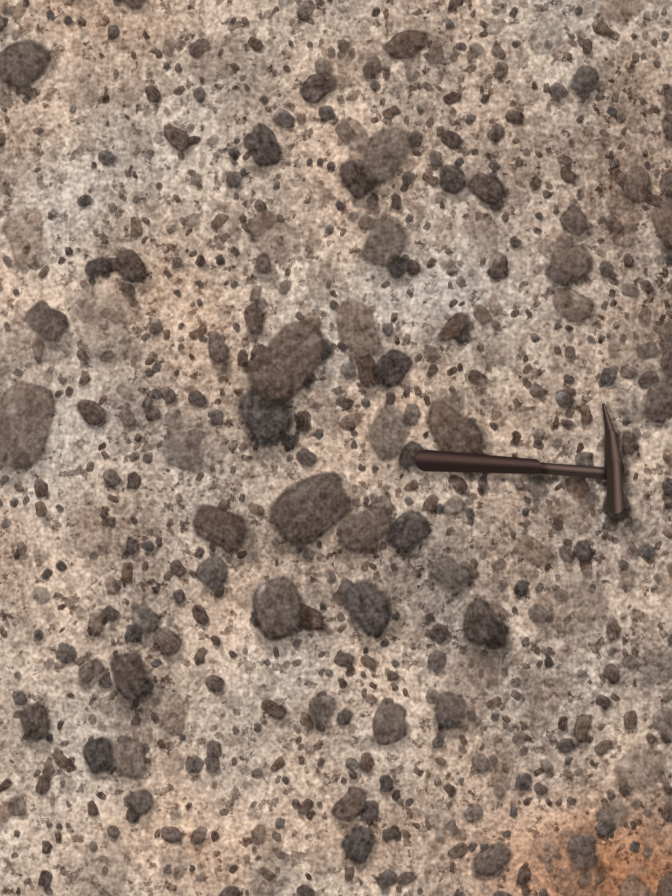
This texture is drawn by a WebGL 1 fragment shader. Its source:

```glsl
precision highp float;
// Weathered conglomerate rock face with embedded cobbles and a hammer for scale.
uniform vec2 u_resolution;

vec2 hash2(vec2 p) {
  vec2 q = vec2(dot(p, vec2(127.1, 311.7)), dot(p, vec2(269.5, 183.3)));
  return fract(sin(q) * 43758.5453);
}

// Gradient noise, roughly -0.7 to 0.7
float noise(vec2 p) {
  vec2 i = floor(p), f = fract(p);
  vec2 u = f * f * f * (f * (f * 6.0 - 15.0) + 10.0);
  float a = dot(hash2(i) * 2.0 - 1.0, f);
  float b = dot(hash2(i + vec2(1, 0)) * 2.0 - 1.0, f - vec2(1, 0));
  float c = dot(hash2(i + vec2(0, 1)) * 2.0 - 1.0, f - vec2(0, 1));
  float d = dot(hash2(i + 1.0) * 2.0 - 1.0, f - 1.0);
  return mix(mix(a, b, u.x), mix(c, d, u.x), u.y);
}

float fbm(vec2 p) {
  float sum = 0.0, amp = 1.0;
  for (int i = 0; i < 4; i++) {
    sum += amp * noise(p);
    p = mat2(1.6, 1.2, -1.2, 1.6) * p + 7.3;
    amp *= 0.6;
  }
  return sum;
}

// Pale cemented sand with darker stains and specks
vec3 matrixColor(vec2 p, float grit) {
  float stain = fbm(p * vec2(7.0, 5.0) + 3.0);
  float tone = 0.75 + 0.42 * grit + 0.36 * stain;
  tone -= 0.40 * smoothstep(0.16, 0.42, fbm(p * 42.0 + 11.0));
  tone -= 0.18 * smoothstep(0.4, 1.1, p.x) * (0.5 + noise(p * 9.0));
  vec3 color = mix(vec3(0.29, 0.23, 0.20), vec3(0.89, 0.80, 0.72), clamp(tone, 0.0, 1.1));
  color += vec3(0.07, 0.0, -0.05) * noise(p * 5.0 + 20.0);
  float rust = smoothstep(0.35, 0.0, length((p - vec2(0.93, 0.03)) * vec2(1.0, 2.2)));
  return mix(color, color * vec3(0.92, 0.73, 0.60), rust);
}

// One size class of rounded stones, jittered within square cells
vec3 addStones(vec3 color, vec2 p, float scale, float density, float grit) {
  vec2 q = p * scale + scale * 1.37;
  vec2 wobble = vec2(noise(q * 2.3), noise(q * 2.3 + 31.0));
  float soft = 1.2 * scale / u_resolution.x + 0.025;
  for (int j = -1; j <= 1; j++) {
    for (int i = -1; i <= 1; i++) {
      vec2 id = floor(q) + vec2(i, j);
      vec2 pick = hash2(id + scale), look = hash2(id + 53.7), form = hash2(id + 91.3);
      float crowd = density * (0.7 + 0.6 * id.x / scale - 0.82);
      if (pick.x > max(crowd, density * 0.55)) continue;

      vec2 d = q - id - 0.5 - (hash2(id + 17.0) - 0.5) * 0.55;
      float angle = (form.x - 0.5) * 2.4;
      float c = cos(angle), s = sin(angle);
      vec2 r = mat2(c, -s, s, c) * d + wobble * 0.16;
      float size = mix(0.22, 0.44, pick.y);
      r /= size * vec2(mix(0.6, 0.95, form.y), 1.12);
      float radius = pow(pow(abs(r.x), 2.6) + pow(abs(r.y), 2.6), 1.0 / 2.6);
      float dist = (radius - 1.0) * size;

      // Worn stones sink into the matrix, fresh ones stand out dark
      float fresh = smoothstep(0.25, 0.7, look.x);
      float opacity = mix(0.38, 0.95, fresh);
      vec3 stone = mix(vec3(0.50, 0.43, 0.375), vec3(0.31, 0.265, 0.24), fresh * (0.4 + 0.6 * look.y));
      stone *= mix(vec3(1.06, 0.98, 0.94), vec3(0.95, 1.0, 1.06), form.y);
      float light = dot(d, vec2(-0.35, 0.94)) / size;
      stone *= 1.0 + 0.24 * light * smoothstep(0.1, 1.0, radius);
      stone += 0.13 * grit + 0.10 * noise(vec2(r.x * 4.0, r.y * 1.5) + id);
      stone += 0.16 * smoothstep(0.22, 0.5, noise(p * 38.0 + id)) * (0.5 + light);

      // Contact shadow, stone face, dark rim
      float shade = smoothstep(0.10, -0.02, dist + 0.08 * light);
      color *= 1.0 - 0.28 * fresh * shade;
      stone *= 1.0 - 0.25 * smoothstep(-0.07, 0.0, dist);
      color = mix(color, stone, opacity * smoothstep(soft, -soft, dist));
    }
  }
  return color;
}

// Distance to a tapered rod (x) and signed offset across it (y)
vec2 rod(vec2 p, vec2 a, vec2 b, float ra, float rb) {
  vec2 ab = b - a, ap = p - a;
  float t = clamp(dot(ap, ab) / dot(ab, ab), 0.0, 1.0);
  float r = mix(ra, rb, t);
  return vec2(length(ap - ab * t) - r, (ap.x * ab.y - ap.y * ab.x) / (length(ab) * r));
}

vec3 addRod(vec3 color, vec2 p, vec2 a, vec2 b, float ra, float rb, vec3 tint) {
  float px = 1.0 / u_resolution.x;
  vec2 d = rod(p, a, b, ra, rb);
  color *= 1.0 - 0.35 * smoothstep(0.012, 0.0, rod(p + vec2(-0.003, 0.007), a, b, ra, rb).x);
  vec3 metal = tint * (0.8 + 0.9 * smoothstep(0.7, 0.0, abs(d.y + 0.35)));
  return mix(color, metal, smoothstep(px, -px, d.x));
}

vec3 addHammer(vec3 color, vec2 p) {
  vec3 steel = vec3(0.27, 0.22, 0.20), grip = vec3(0.21, 0.16, 0.15);
  color = addRod(color, p, vec2(0.79, 0.638), vec2(0.91, 0.628), 0.008, 0.009, steel);
  color = addRod(color, p, vec2(0.898, 0.731), vec2(0.909, 0.685), 0.002, 0.008, steel);
  color = addRod(color, p, vec2(0.909, 0.685), vec2(0.914, 0.635), 0.008, 0.015, steel);
  color = addRod(color, p, vec2(0.914, 0.635), vec2(0.916, 0.582), 0.011, 0.013, steel);
  return addRod(color, p, vec2(0.634, 0.648), vec2(0.795, 0.639), 0.016, 0.011, grip);
}

void main() {
  vec2 p = gl_FragCoord.xy / u_resolution.x;
  float grit = noise(p * 55.0) * 0.7 + noise(p * 105.0 + 5.0) + noise(p * 185.0 + 9.0) * 0.9;
  vec3 color = matrixColor(p, grit);
  color = addStones(color, p, 62.0, 0.30, grit);
  color = addStones(color, p, 31.0, 0.36, grit);
  color = addStones(color, p, 15.0, 0.42, grit);
  color = addStones(color, p, 7.5, 0.42, grit);
  color = addHammer(color, p);
  gl_FragColor = vec4(clamp(color, 0.0, 1.0), 1.0);
}
```
